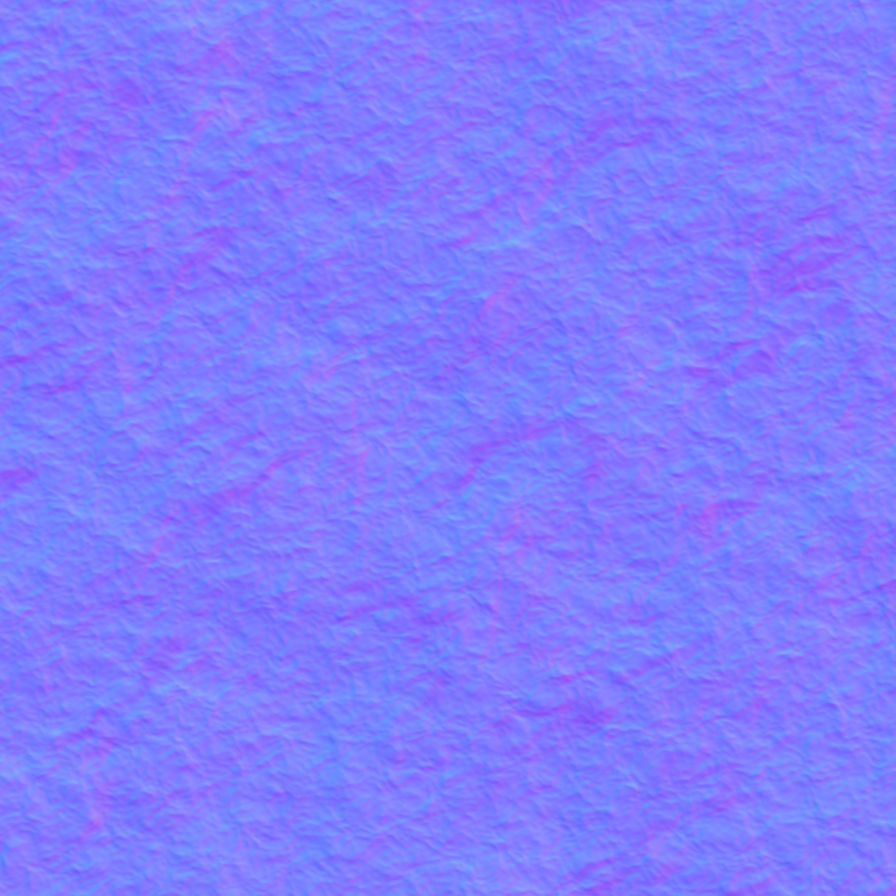
A Shadertoy shader for this texture map:

```glsl
// Tangent-space normal map of rough, finely chipped rock with slanting ledges.

const float OCTAVE_TURN = 0.35;
const vec2 LEAN = vec2(-0.008, -0.006);

mat2 rotation(float angle) {
    float c = cos(angle), s = sin(angle);
    return mat2(c, -s, s, c);
}

// Random unit vector for one lattice corner
vec2 cornerGradient(vec2 cell) {
    vec3 p = fract(cell.xyx * vec3(0.1031, 0.1030, 0.0973));
    p += dot(p, p.yzx + 33.33);
    float angle = 6.2832 * fract((p.x + p.y) * p.z);
    return vec2(cos(angle), sin(angle));
}

// Gradient noise with a quintic fade
float gradientNoise(vec2 p) {
    vec2 i = floor(p), f = fract(p);
    vec2 u = f * f * f * (f * (f * 6.0 - 15.0) + 10.0);
    vec2 e = vec2(1.0, 0.0);
    float a = dot(cornerGradient(i), f);
    float b = dot(cornerGradient(i + e.xy), f - e.xy);
    float c = dot(cornerGradient(i + e.yx), f - e.yx);
    float d = dot(cornerGradient(i + e.xx), f - e.xx);
    return mix(mix(a, b, u.x), mix(c, d, u.x), u.y);
}

vec2 warp(vec2 p, float freq, float amount) {
    vec2 q = p * freq;
    return p + amount * vec2(gradientNoise(q + 17.3), gradientNoise(q + 71.9));
}

// Sum of octaves; steepness is the slope each octave contributes
float layeredHeight(vec2 p, float freq, float steepness, float crease, int octaves) {
    float height = 0.0;
    for (int i = 0; i < octaves; i++) {
        float n = gradientNoise(p * freq + 13.7 * float(i));
        n += crease * sqrt(n * n + 0.008);
        height += n * steepness / freq;
        p = rotation(OCTAVE_TURN) * p;
        freq *= 1.85;
    }
    return height;
}

// Broad swells under fine grains, both drawn out sideways
float rockHeight(vec2 p) {
    vec2 swell = rotation(0.4) * p * vec2(0.8, 1.0);
    vec2 grain = rotation(0.15) * warp(p, 28.0, 0.007) * vec2(0.78, 1.0);
    return layeredHeight(swell + 3.1, 6.0, 0.036, 0.0, 3)
         + layeredHeight(grain + 5.7, 44.0, 0.068, 0.4, 3);
}

vec2 rockSlope(vec2 p, float stepSize) {
    vec2 e = vec2(stepSize, 0.0);
    return vec2(rockHeight(p + e.xy) - rockHeight(p - e.xy),
                rockHeight(p + e.yx) - rockHeight(p - e.yx)) / (2.0 * stepSize);
}

// Thin broken lines along one direction, gathered in patches
float streaks(vec2 p, float angle, float freq, float stretch, float sparsity) {
    vec2 q = rotation(angle) * p;
    float line = abs(gradientNoise(q * freq * vec2(1.0 / stretch, 1.0)));
    float cover = gradientNoise(q * vec2(6.0, 11.0) + freq);
    return (1.0 - smoothstep(0.02, 0.17, line))
         * smoothstep(sparsity, sparsity + 0.3, cover);
}

void mainImage(out vec4 fragColor, in vec2 fragCoord) {
    vec2 p = fragCoord / iResolution.y;
    vec2 tilt = LEAN - rockSlope(p, 0.0012);

    // Ledges face down and right, steep cracks face right
    vec2 rough = warp(p, 24.0, 0.012);
    tilt += vec2(0.09, -0.19) * streaks(rough, 0.40, 22.0, 3.5, 0.02);
    tilt += vec2(0.17, -0.06) * streaks(rough + 4.3, 1.25, 26.0, 3.0, 0.12);

    vec3 normal = normalize(vec3(tilt, 1.0));
    fragColor = vec4(0.5 + 0.5 * normal, 1.0);
}
```
